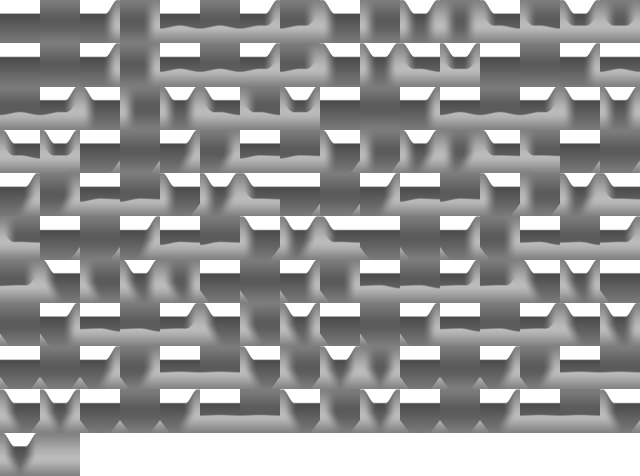
Reproduce this texture map procedurally as a WebGL 2 fragment shader.

```glsl
#version 300 es
precision highp float;
// Grey terrain tile sheet: every side and corner variant of a sunken wall, 16 by 11.
uniform vec2 u_resolution;
out vec4 fragColor;

const vec2 GRID = vec2(16.0, 11.0);
const int VARIANTS = 161;    // one plain ground tile follows the variants
const float LIP = 0.315;     // depth of the white top
const float LEDGE = 0.59;    // height where the front ledge starts
const float RIM_GREY = 0.49;
const float GROUND_GREY = 0.735;

bool hasBit(int bits, int i) {
  return ((bits >> i) & 1) == 1;
}

// A corner cannot appear where both of its sides are set.
bool isAllowed(int sides, int corners) {
  for (int i = 0; i < 4; i++) {
    bool bothSides = hasBit(sides, i) && hasBit(sides, (i + 3) % 4);
    if (hasBit(corners, i) && bothSides) return false;
  }
  return true;
}

// Counts through the allowed pairs; returns (sides, corners).
ivec2 variantAt(int index) {
  int count = 0;
  for (int code = 0; code < 256; code++) {
    ivec2 variant = ivec2(code & 15, code >> 4);
    if (isAllowed(variant.x, variant.y)) {
      if (count == index) return variant;
      count++;
    }
  }
  return ivec2(0);
}

// Lit ground: brightest at the ledge, falling to the rim tone at both ends.
float groundShade(float y) {
  float rise = smoothstep(-0.1, 0.62, y);
  float fall = 1.0 - smoothstep(0.58, 1.08, y);
  return mix(RIM_GREY, GROUND_GREY, rise * fall);
}

// Wall: dark under the lip, or a soft hollow when it continues upward.
float wallShade(float y, bool continues) {
  float hollow = mix(0.355, RIM_GREY, smoothstep(0.0, 0.55, abs(y - 0.5)));
  float face = mix(0.285, 0.48, clamp((y - LIP) / (1.0 - LIP), 0.0, 1.0));
  return continues ? hollow : face;
}

// Soft ground slope along an open side, wider below if its corner is cut.
float sideSlope(float d, float y, bool isOpen, bool isCut) {
  float spread = isCut ? 0.2 * smoothstep(0.45, 1.0, y) : 0.0;
  return isOpen ? 1.0 - smoothstep(0.06, 0.43, d - spread) : 0.0;
}

// Curved ground wedge at a bottom corner.
float cornerWedge(float d, float y, bool isCut, float blur) {
  float edge = 0.64 + 0.38 * smoothstep(-0.12, 0.32, d);
  return isCut ? smoothstep(-blur, blur, y - edge) : 0.0;
}

// Drop of the ledge line towards a tile side.
float ledgeDrop(float d, bool isCut) {
  float bend = 1.0 - smoothstep(0.0, 0.5, d);
  return (isCut ? 0.015 : 0.07) * bend;
}

// Share of the lip depth reached at distance d from a side.
float lipProfile(float d, bool isOpen) {
  return isOpen ? smoothstep(0.07, 0.36, d) : 1.0;
}

// One tile; p runs from its top left corner, blur is the edge softness.
float tileShade(vec2 p, int sides, int corners, float blur) {
  bool north = hasBit(sides, 0), east = hasBit(sides, 1);
  bool south = hasBit(sides, 2), west = hasBit(sides, 3);
  bool cutEast = hasBit(corners, 2), cutWest = hasBit(corners, 3);
  float fromEast = 1.0 - p.x;

  // Side slopes
  float slopeWest = sideSlope(p.x, p.y, west, cutWest);
  float slopeEast = sideSlope(fromEast, p.y, east, cutEast);
  float slope = max(slopeWest, slopeEast);
  float ground = slope;

  // Front ledge or bottom corner wedges
  if (south) {
    float edge = LEDGE + ledgeDrop(p.x, cutWest || west)
               + ledgeDrop(fromEast, cutEast || east) - 0.22 * slope * slope;
    ground = max(ground, smoothstep(-blur, blur, p.y - edge));
  } else {
    ground = max(ground, cornerWedge(p.x, p.y, cutWest && !west, blur));
    ground = max(ground, cornerWedge(fromEast, p.y, cutEast && !east, blur));
  }
  float shade = mix(wallShade(p.y, north), groundShade(p.y), ground);

  // White top with rounded ends
  float lip = LIP * lipProfile(p.x, west) * lipProfile(fromEast, east);
  float top = north ? 0.0 : smoothstep(-blur, blur, lip - p.y);
  return mix(shade, 1.0, top);
}

void main() {
  vec2 uv = gl_FragCoord.xy / u_resolution;
  vec2 grid = vec2(uv.x, 1.0 - uv.y) * GRID;
  ivec2 cell = ivec2(floor(grid));
  vec2 p = fract(grid);
  float blur = GRID.y / u_resolution.y;
  int index = cell.y * int(GRID.x) + cell.x;

  float shade = 1.0;
  if (index < VARIANTS) {
    ivec2 variant = variantAt(index);
    shade = tileShade(p, variant.x, variant.y, blur);
  } else if (index == VARIANTS) {
    shade = groundShade(p.y);
  }
  fragColor = vec4(vec3(shade), 1.0);
}
```
